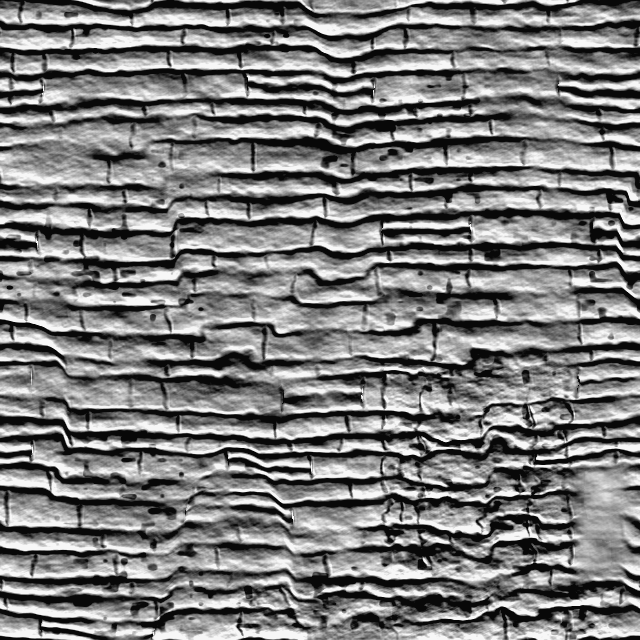
This texture map is drawn by a three.js fragment shader. Its source:

```glsl
// Weathered wall of irregular stone courses in high-contrast grey relief, lit from below.
varying vec2 vUv;

float hash(vec2 p) {
  return fract(sin(dot(p, vec2(127.1, 311.7))) * 43758.5453);
}

// Value noise that wraps after freq cells.
float noise(vec2 uv, vec2 freq) {
  vec2 p = uv * freq;
  vec2 cell = floor(p);
  vec2 f = fract(p);
  f = f * f * (3.0 - 2.0 * f);
  vec2 a = mod(cell, freq);
  vec2 b = mod(cell + 1.0, freq);
  return mix(mix(hash(a), hash(vec2(b.x, a.y)), f.x),
             mix(hash(vec2(a.x, b.y)), hash(b), f.x), f.y);
}

float fbm(vec2 uv, vec2 freq) {
  float sum = 0.0;
  float gain = 0.5;
  for (int i = 0; i < 5; i++) {
    sum += gain * noise(uv, freq);
    freq *= 2.0;
    gain *= 0.52;
  }
  return sum;
}

float box(vec2 p, vec2 center, vec2 halfSize) {
  vec2 q = abs(p - center) - halfSize;
  return 1.0 - smoothstep(-0.02, 0.02, max(q.x, q.y));
}

float courseEdge(float i) {
  return i + 0.48 * (hash(vec2(mod(i, 26.0), 3.0)) - 0.5);
}

float stoneEdge(float i, float row) {
  return i + 0.75 * (hash(vec2(mod(i, 7.0), row + 40.0)) - 0.5);
}

// Crumbled areas: a rubble panel and the foot of the wall.
float rubble(vec2 uv) {
  return max(box(uv, vec2(0.745, 0.27), vec2(0.145, 0.17)),
             box(uv, vec2(0.66, 0.04), vec2(0.3, 0.045)));
}

// Returns relief height, stone coverage (0 in joints) and a random tone per stone.
vec3 wall(vec2 uv) {
  float rough = rubble(uv);
  float plaster = box(uv + 0.04 * (fbm(uv, vec2(16.0)) - 0.5), vec2(0.94, 0.19), vec2(0.04, 0.085));

  // Sagging courses, stepped joints and ragged edges
  vec2 p = uv;
  p.y += 0.018 * (noise(uv, vec2(5.0, 6.0)) - 0.5);
  p.y += 0.017 * smoothstep(0.46, 0.54, noise(uv + 0.13, vec2(6.0, 4.0)));
  p += (0.008 + 0.014 * rough) * (vec2(noise(uv, vec2(31.0, 37.0)), noise(uv, vec2(23.0, 41.0))) - 0.5);
  p += (0.004 + 0.004 * rough) * (vec2(noise(uv, vec2(83.0, 97.0)), noise(uv, vec2(79.0, 101.0))) - 0.5);

  // Courses of uneven height
  float y = p.y * 26.0;
  float course = floor(y + 0.5);
  if (y < courseEdge(course)) course -= 1.0;
  float low = courseEdge(course);
  float high = courseEdge(course + 1.0);
  float row = mod(course, 26.0);

  // Stones of uneven width
  float x = p.x * 7.0 + hash(vec2(row, 9.0)) * 7.0;
  float stone = floor(x + 0.5);
  if (x < stoneEdge(stone, row)) stone -= 1.0;
  float dx = min(x - stoneEdge(stone, row), stoneEdge(stone + 1.0, row) - x) / 7.0;
  float dy = min(y - low, high - y) / 26.0;
  float id = hash(vec2(mod(stone, 7.0), row + 80.0));

  // Some tall stones are split into two thin ones
  if (id > 0.8 && high - low > 1.08) dy = min(dy, abs(y - mix(low, high, 0.5)) / 26.0);

  // Upright joints of the rubble panel
  float side = abs(p.x - 0.745);
  float upright = min(abs(side - 0.085), abs(side - 0.145));
  dx = min(dx, mix(0.1, upright, box(uv, vec2(0.745, 0.27), vec2(0.17, 0.17))));

  // Joints vary in width and are partly filled
  float wear = smoothstep(0.42, 0.82, 0.7 * noise(uv + 0.37, vec2(9.0, 13.0)) + 0.3 * noise(uv, vec2(37.0, 43.0)));
  float width = mix(0.006, 0.012, noise(uv + 0.7, vec2(15.0, 29.0)));
  float cover = min(smoothstep(0.0, width, dy), mix(0.4, 1.0, smoothstep(0.0, 0.006, dx)));
  cover = mix(cover, 1.0, max(0.75 * wear, 0.95 * plaster));
  float pillow = 0.8 * smoothstep(0.0, 0.022, dy) * (1.0 - plaster) * (1.0 - 0.5 * wear);
  float grain = (2.1 + 1.2 * rough - 0.9 * plaster) * fbm(uv, vec2(22.0, 38.0));
  return vec3(cover + pillow + grain, cover, id);
}

void main() {
  vec2 toLight = vec2(0.0008, 0.0018);
  vec3 surface = wall(vUv);
  float slope = wall(vUv + toLight).x - wall(vUv - toLight).x;

  // Relief light, dark joints and mottled stone faces
  float tone = 0.62 + 0.95 * slope - 0.66 * (1.0 - surface.y);
  tone += surface.y * (0.12 * (surface.z - 0.5) + 0.5 * (fbm(vUv + 0.21, vec2(20.0, 32.0)) - 0.5));

  // Pits, denser in the rubble
  float pit = smoothstep(0.7, 0.88, noise(vUv, vec2(67.0, 89.0)));
  float pitted = smoothstep(0.45, 0.7, noise(vUv + 0.6, vec2(7.0, 9.0)));
  tone -= 0.5 * pit * max(pitted, rubble(vUv));

  gl_FragColor = vec4(vec3(clamp(tone, 0.03, 0.97)), 1.0);
}
```
